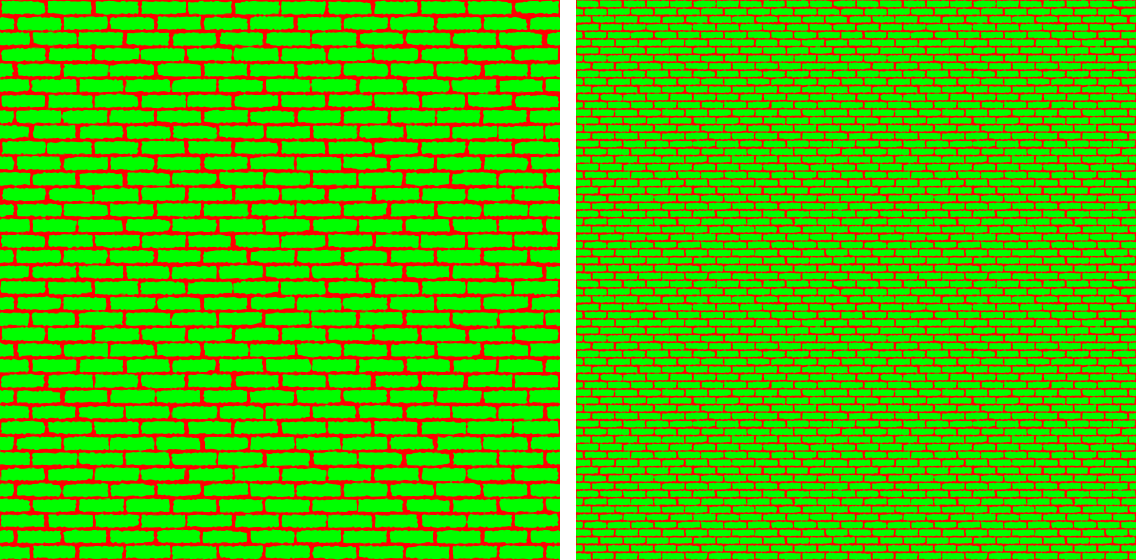
Left, the tile; right, the same tile 2 across and 2 down.
A WebGL 1 fragment shader for this pattern:

```glsl
precision highp float;

uniform vec2 u_resolution;

const vec2 BRICK_COUNT = vec2(12.0, 36.0);
const float BRICK_ASPECT = 3.0;
const vec2 HALF_SIZE = vec2(1.405, 0.407);
const float CORNER_RADIUS = 0.07;
const vec3 MORTAR_COLOR = vec3(1.0, 0.0, 0.0);
const vec3 BRICK_COLOR = vec3(0.0, 1.0, 0.0);

float hash(vec2 p) {
    return fract(sin(dot(p, vec2(127.1, 311.7))) * 43758.5453);
}

vec2 hash2(vec2 p) {
    return vec2(hash(p), hash(p + vec2(53.0, 17.0)));
}

// Value noise that wraps after a whole number of cells
float tiledNoise(vec2 uv, float cells) {
    vec2 p = uv * cells;
    vec2 i = floor(p);
    vec2 f = fract(p);
    f = f * f * (3.0 - 2.0 * f);
    vec2 lo = mod(i, cells);
    vec2 hi = mod(i + 1.0, cells);
    float bottom = mix(hash(lo), hash(vec2(hi.x, lo.y)), f.x);
    float top = mix(hash(vec2(lo.x, hi.y)), hash(hi), f.x);
    return mix(bottom, top, f.y);
}

float roundedBox(vec2 p, vec2 halfSize, float radius) {
    vec2 q = abs(p) - halfSize + radius;
    return length(max(q, 0.0)) + min(max(q.x, q.y), 0.0) - radius;
}

// Brick with its own size, position and worn corners, in units of one course
float brickDistance(vec2 p, vec2 id) {
    vec2 offset = (hash2(id + 31.0) - 0.5) * vec2(0.09, 0.04);
    vec2 halfSize = HALF_SIZE + (hash2(id + 67.0) - 0.5) * vec2(0.06, 0.03);
    p -= offset;

    // Each corner tapers by a different amount
    vec2 corner = step(0.0, p);
    vec2 wear = hash2(id * 2.0 + corner + 101.0);
    wear *= wear * wear;
    halfSize.y -= 0.17 * wear.x * max(abs(p.x) - 0.6, 0.0);
    halfSize.x -= 0.25 * wear.y * abs(p.y);
    return roundedBox(p, halfSize, CORNER_RADIUS);
}

float edgeRoughness(vec2 uv) {
    float broad = tiledNoise(uv, 96.0) - 0.5;
    float fine = tiledNoise(uv, 252.0) - 0.5;
    return 0.05 * broad + 0.10 * fine;
}

void main() {
    vec2 uv = gl_FragCoord.xy / u_resolution;

    // Each course steps sideways by a third of a brick
    vec2 grid = uv * BRICK_COUNT;
    float course = floor(grid.y);
    grid.x -= mod(BRICK_COUNT.y - 1.0 - course, 3.0) / 3.0;
    vec2 id = mod(floor(grid), BRICK_COUNT);
    vec2 local = (fract(grid) - 0.5) * vec2(BRICK_ASPECT, 1.0);

    float dist = brickDistance(local, id) + edgeRoughness(uv);
    float pixel = BRICK_COUNT.y / u_resolution.y;
    float coverage = 1.0 - smoothstep(-0.7 * pixel, 0.7 * pixel, dist);
    gl_FragColor = vec4(mix(MORTAR_COLOR, BRICK_COLOR, coverage), 1.0);
}
```
